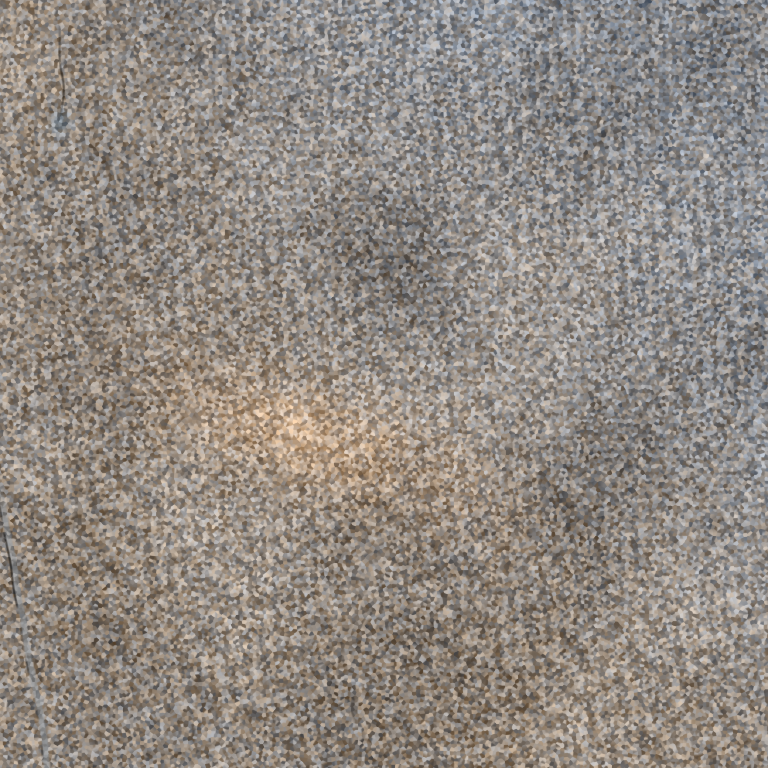
Give the GLSL for this texture, as a WebGL 1 fragment shader.

```glsl
precision highp float;
// Weathered, sandy concrete: fine coloured grit, broad stains, a warm light patch and a crack.
uniform vec2 u_resolution;

const vec3 STONE = vec3(0.567, 0.538, 0.512);
const vec3 WARM_SHIFT = vec3(0.055, 0.0, -0.065);
const vec3 LIGHT_PATCH = vec3(0.135, 0.075, 0.015);
const vec3 CRACK_FILL = vec3(0.56, 0.57, 0.58);
const vec3 BLUE_STAIN = vec3(0.50, 0.58, 0.65);
const float GRAINS_ACROSS = 225.0;

float hash(vec2 p) {
  return fract(sin(dot(p, vec2(127.1, 311.7))) * 43758.5453);
}

vec2 hash2(vec2 p) {
  return vec2(hash(p), hash(p + 57.3));
}

float valueNoise(vec2 p) {
  vec2 cell = floor(p);
  vec2 f = fract(p);
  f = f * f * (3.0 - 2.0 * f);
  float low = mix(hash(cell), hash(cell + vec2(1.0, 0.0)), f.x);
  float high = mix(hash(cell + vec2(0.0, 1.0)), hash(cell + vec2(1.0, 1.0)), f.x);
  return mix(low, high, f.y);
}

// Layered noise centred on zero
float fbm(vec2 p, float gain) {
  float sum = 0.0;
  float amplitude = 1.0;
  for (int i = 0; i < 5; i++) {
    sum += amplitude * (valueNoise(p) - 0.5);
    p = mat2(1.6, 1.2, -1.2, 1.6) * p + 17.3;
    amplitude *= gain;
  }
  return sum;
}

// Softly edged scattered grains: x is tone, y is warmth, both centred on zero
vec2 grit(vec2 p) {
  vec2 cell = floor(p);
  vec2 sum = vec2(0.0);
  float total = 0.0;
  for (int j = -1; j <= 1; j++) {
    for (int i = -1; i <= 1; i++) {
      vec2 id = cell + vec2(float(i), float(j));
      vec2 offset = id + hash2(id) - p;
      float weight = exp(-7.0 * dot(offset, offset));
      sum += weight * (hash2(id + 19.7) - 0.5);
      total += weight;
    }
  }
  return sum / total;
}

// Soft elliptical spot, 1 at its centre
float spot(vec2 p, vec2 centre, vec2 radius, float angle) {
  vec2 d = p - centre;
  float c = cos(angle);
  float s = sin(angle);
  d = vec2(c * d.x + s * d.y, c * d.y - s * d.x) / radius;
  return exp(-dot(d, d));
}

// Antialiased vertical stroke around distance zero
float stroke(float distance, float halfWidth, float blur) {
  return 1.0 - smoothstep(halfWidth - blur, halfWidth + blur, abs(distance));
}

void main() {
  vec2 uv = gl_FragCoord.xy / u_resolution;
  vec2 grain = grit(uv * GRAINS_ACROSS);
  float speckle = valueNoise(uv * 115.0 + 8.0) - 0.5;

  // Broad stains and finer mottling
  float stains = fbm(uv * 4.5 + 3.7, 0.65);
  float warmDrift = fbm(uv * 3.0 + 41.0, 0.5);
  float leftStrip = 1.0 - smoothstep(0.05, 0.14, uv.x + 0.03 * stains);
  float tone = 0.41 * grain.x + 0.09 * speckle + 0.10 * stains;
  tone += 0.035 * leftStrip;
  tone -= 0.07 * spot(uv, vec2(0.53, 0.65), vec2(0.07, 0.10), 0.0);
  tone -= 0.05 * spot(uv, vec2(0.80, 0.40), vec2(0.16, 0.06), 0.6);

  // Warm lower left, cool upper right
  float coolCorner = smoothstep(0.7, 1.9, uv.x + uv.y);
  float warmth = 1.5 * grain.y + 0.35 * warmDrift + 0.25 - 0.85 * coolCorner;
  vec3 color = STONE + tone + warmth * WARM_SHIFT;

  // Slanting streak of warm light
  float light = spot(uv, vec2(0.42, 0.42), vec2(0.22, 0.065), -0.37);
  color += LIGHT_PATCH * light * (1.0 + 0.7 * stains);

  // Filled crack with a dark edge at the lower left
  float wobble = 0.005 * (valueNoise(vec2(uv.y * 26.0, 4.0)) - 0.5);
  float crack = uv.x - (0.062 - 0.145 * uv.y - 0.075 * uv.y * uv.y) - wobble;
  float crackEnd = 1.0 - smoothstep(0.32, 0.39, uv.y);
  float edgeBreaks = smoothstep(0.25, 0.6, valueNoise(vec2(uv.y * 45.0, 9.0)));
  color = mix(color, CRACK_FILL + 0.5 * tone, 0.8 * crackEnd * stroke(crack, 0.0038, 0.0018));
  color *= 1.0 - 0.5 * crackEnd * edgeBreaks * stroke(crack + 0.0045, 0.0014, 0.0013);

  // Faint hairline seam and blue stain at the upper left
  float seam = uv.x - 0.082 - 1.6 * wobble + 0.04 * (uv.y - 0.88);
  float seamSpan = smoothstep(0.83, 0.87, uv.y) * (1.0 - smoothstep(0.91, 0.99, uv.y));
  color *= 1.0 - 0.4 * seamSpan * stroke(seam, 0.0014, 0.0013);
  float stain = spot(uv, vec2(0.078, 0.84), vec2(0.012, 0.016), -0.4);
  color = mix(color, BLUE_STAIN + tone, 0.6 * stain);

  gl_FragColor = vec4(clamp(color, 0.0, 1.0), 1.0);
}
```
